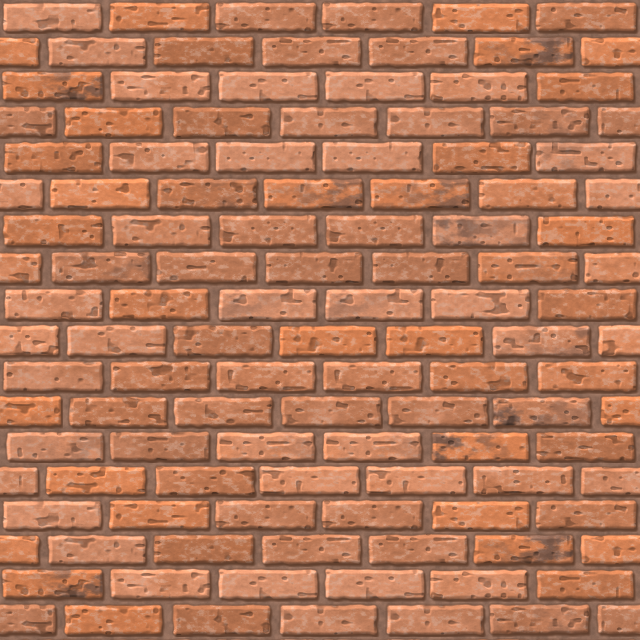
Give the GLSL for this texture, as a WebGL 2 fragment shader.

```glsl
#version 300 es
precision highp float;
// Weathered red brick wall in running bond, lit from the upper left.
uniform vec2 u_resolution;
out vec4 fragColor;

const float COLUMNS = 6.0;
const float ROWS = 18.0;
const float ROW_CYCLE = 14.0;                  // courses before the wall repeats
const float ASPECT = 3.0;                      // brick pitch, width over height
const vec2 HALF_SIZE = vec2(1.375, 0.405);     // in course heights
const vec2 SIZE_JITTER = vec2(0.05, 0.015);
const float CORNER = 0.07;
const float EDGE_WEAR = 0.05;
const float ROW_SWAY = 0.085;
const float BEVEL = 0.10;
const vec2 TO_LIGHT = vec2(-0.55, 0.83);
const float SHADOW_REACH = 0.10;
const float BOND_SHIFT[7] = float[7](0.41, 0.57, 0.45, 0.44, 0.58, 0.59, 0.41);

const vec3 SALMON = vec3(0.85, 0.57, 0.43);
const vec3 ORANGE = vec3(0.83, 0.50, 0.32);
const vec3 BROWN  = vec3(0.69, 0.44, 0.31);
const vec3 DUSTY  = vec3(0.76, 0.60, 0.52);
const vec3 CHAR   = vec3(0.42, 0.32, 0.28);
const vec3 MORTAR = vec3(0.56, 0.42, 0.35);
const vec3 SHADOW = vec3(0.36, 0.23, 0.16);
const float TAU = 6.28319;

float hash(vec2 p) {
  return fract(sin(dot(p, vec2(12.9898, 78.233))) * 43758.5);
}

float noise(vec2 p) {
  vec2 i = floor(p), f = fract(p);
  f = f * f * (3.0 - 2.0 * f);
  return mix(mix(hash(i), hash(i + vec2(1, 0)), f.x),
             mix(hash(i + vec2(0, 1)), hash(i + vec2(1, 1)), f.x), f.y);
}

float fbm(vec2 p) {
  float sum = 0.0, weight = 0.53;
  for (int i = 0; i < 4; i++) {
    sum += weight * noise(p);
    p = p * 2.1 + 7.3;
    weight *= 0.5;
  }
  return sum;
}

// Signed distance to a brick with rounded, worn edges
float brickDistance(vec2 p, vec2 halfSize, vec2 seed) {
  vec2 d = abs(p) - halfSize + CORNER;
  float box = length(max(d, 0.0)) + min(max(d.x, d.y), 0.0) - CORNER;
  return box + EDGE_WEAR * (noise(p * 4.5 + seed) - 0.5);
}

float pits(vec2 p, vec2 seed) {
  return smoothstep(0.70, 0.88, noise(p * vec2(4.5, 6.5) + seed + 31.0));
}

// Surface height: bevelled edge, grain and small pits
float relief(vec2 p, vec2 halfSize, vec2 seed) {
  float body = 1.0 - smoothstep(-BEVEL, 0.03, brickDistance(p, halfSize, seed));
  return body + 0.22 * fbm(p * 5.0 + seed) - 0.30 * pits(p, seed);
}

vec3 brickColor(vec2 p, vec2 id, vec2 seed) {
  float blotch = fbm(p * vec2(1.3, 2.2) + seed);
  float grain = fbm(p * vec2(6.0, 9.0) + seed + 13.0);
  vec3 color = mix(SALMON, ORANGE, smoothstep(0.25, 0.8, hash(id + 3.1) * 0.7 + blotch * 0.4));
  color = mix(color, BROWN, 0.8 * smoothstep(0.45, 1.05, hash(id + 5.7) * 0.65 + blotch * 0.6));
  color = mix(color, DUSTY, 0.55 * smoothstep(0.50, 0.75, grain));
  // Some bricks are scorched, mostly toward one end
  float scorched = smoothstep(0.62, 0.95, hash(id + 9.4));
  float burntEnd = smoothstep(-0.7, 0.8, p.x * sign(hash(id + 2.6) - 0.35));
  float soot = smoothstep(0.38, 0.68, fbm(p * vec2(2.2, 4.0) + seed + 57.0));
  color = mix(color, CHAR, scorched * soot * mix(0.35, 0.85, burntEnd));
  return color * (0.88 + 0.24 * grain) * (0.96 + 0.09 * hash(id + 7.9));
}

void main() {
  vec2 uv = gl_FragCoord.xy / u_resolution;
  float pixel = ROWS / u_resolution.y;

  // Running bond with slightly uneven courses
  float y = (1.0 - uv.y) * ROWS;
  y += ROW_SWAY * sin(TAU * y / ROW_CYCLE);
  float row = mod(floor(y), ROW_CYCLE);
  float x = uv.x * COLUMNS;
  x -= mod(row, 2.0) * BOND_SHIFT[int(row) / 2];
  float column = mod(floor(x), COLUMNS);
  vec2 p = vec2((fract(x) - 0.5) * ASPECT, 0.5 - fract(y));

  // The two middle columns share their bricks
  vec2 id = vec2(column - step(2.5, column), row) + 1.0;
  vec2 seed = 40.0 * vec2(hash(id), hash(id + 11.0));
  vec2 jitter = vec2(hash(id + 17.0), hash(id + 23.0)) - 0.5;
  vec2 halfSize = HALF_SIZE + SIZE_JITTER * jitter;
  p -= jitter.yx * vec2(0.09, 0.025);

  // Mortar with the shadow thrown by each brick
  float grit = fbm(vec2(uv.x * COLUMNS * ASPECT, y) * 6.0);
  vec3 color = MORTAR * (0.82 + 0.36 * grit);
  float shadowDist = brickDistance(p + TO_LIGHT * SHADOW_REACH, halfSize, seed);
  color = mix(color, SHADOW, 0.85 * (1.0 - smoothstep(-0.05, 0.05, shadowDist)));
  float dist = brickDistance(p, halfSize, seed);
  color = mix(color, SHADOW, 0.35 * (1.0 - smoothstep(0.0, 0.07, dist)));

  // Brick face, lit by its slope
  float slope = relief(p, halfSize, seed) - relief(p + TO_LIGHT * 0.06, halfSize, seed);
  vec3 face = brickColor(p, id, seed) * (1.0 - 0.22 * pits(p, seed));
  face *= 1.0 + clamp(slope, -0.75, 0.4) * 0.6;
  float blur = max(pixel, 0.03);
  color = mix(color, face, 1.0 - smoothstep(-blur, blur, dist));
  fragColor = vec4(color, 1.0);
}
```
